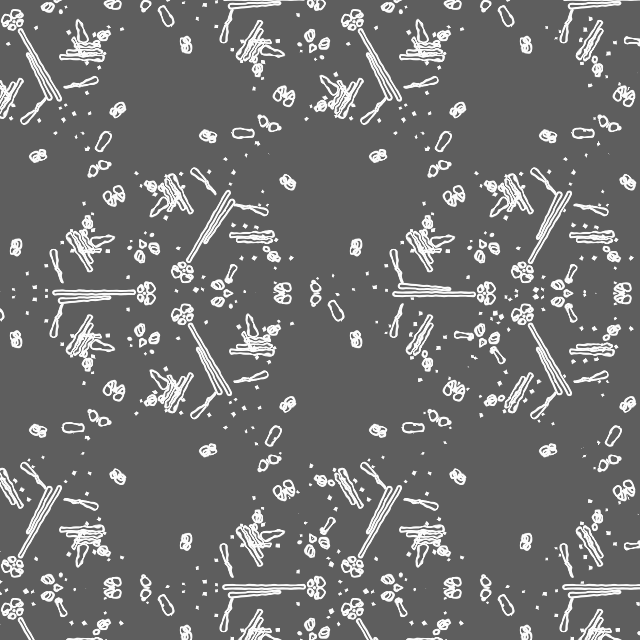
This pattern is drawn by a Shadertoy shader. Its source:

```glsl
const float UNITS = 768.0;                  // design units across the canvas
const float PITCH = 408.0;                  // distance between rosette centres
const vec2 ORIGIN = vec2(205.0, 416.0);     // centre of one rosette
const float LINE = 1.25;                    // half width of a stroke
const float WOBBLE = 2.4;                   // unevenness of the strokes
const float DOT_GRID = 14.0;
const float DOT_DENSITY = 0.32;
const vec2 VOID_CENTRE = vec2(204.0, 118.0);
const float VOID_RADIUS = 88.0;
const vec3 GROUND = vec3(0.37);
const vec3 INK = vec3(0.99);
const float THIRD_TURN = 2.0943951;

float hash(vec2 p) {
    vec3 q = fract(p.xyx * vec3(0.1031, 0.1030, 0.0973));
    q += dot(q, q.yzx + 33.33);
    return fract((q.x + q.y) * q.z);
}

vec2 hash2(vec2 p) {
    return vec2(hash(p), hash(p + 71.7));
}

vec2 noise2(vec2 p) {
    vec2 i = floor(p), f = fract(p);
    f = f * f * (3.0 - 2.0 * f);
    return mix(mix(hash2(i), hash2(i + vec2(1, 0)), f.x),
               mix(hash2(i + vec2(0, 1)), hash2(i + 1.0), f.x), f.y);
}

vec2 rotate(vec2 p, float a) {
    float c = cos(a), s = sin(a);
    return vec2(c * p.x - s * p.y, s * p.x + c * p.y);
}

// Outline of a capsule whose radius runs from ra to rb
float sliver(vec2 p, vec2 a, vec2 b, float ra, float rb) {
    vec2 ab = b - a;
    float h = clamp(dot(p - a, ab) / dot(ab, ab), 0.0, 1.0);
    return abs(length(p - a - ab * h) - mix(ra, rb, h));
}

// Knot of small uneven rings
float clump(vec2 p, vec2 centre, float seed) {
    p -= centre;
    float d = 1e3;
    for (float i = 0.0; i < 4.0; i++) {
        vec2 key = vec2(i * 7.3 + 2.0, seed * 13.1 + 5.0);
        vec2 offset = (hash2(key) - 0.5) * 20.0;
        float radius = mix(1.0, 4.8, hash(key + 31.0));
        d = min(d, abs(length((p - offset) * vec2(1.0, 0.8)) - radius));
    }
    return d;
}

// Scattered specks, absent from the open areas
float specks(vec2 p, float variant) {
    vec2 id = floor(p / DOT_GRID);
    vec2 key = id + 19.0 + variant * 40.0;
    vec2 centre = (id + 0.2 + 0.6 * hash2(key)) * DOT_GRID;
    bool open = distance(centre, VOID_CENTRE) < VOID_RADIUS
             || distance(centre, vec2(78.0, 24.0)) < 26.0;
    if (open || hash(key + 53.0) > DOT_DENSITY) return 1e3;
    vec2 q = abs(p - centre);
    return max(q.x, q.y) - mix(0.1, 1.2, hash(key + 87.0));
}

// Twin long slivers along an arm
float arm(vec2 p) {
    float d = sliver(p, vec2(45, -1), vec2(139, -1), 2.0, 2.2);
    return min(d, sliver(p, vec2(74, 5), vec2(132, 9), 1.3, 2.8));
}

// Parts mirrored on either side of an arm
float flank(vec2 p, float variant) {
    float d = sliver(p, vec2(97, 28), vec2(122, 69), 2.2, 2.6);
    d = min(d, sliver(p, vec2(96, 38), vec2(114, 71), 2.4, 2.0));
    d = min(d, sliver(p, vec2(130, 14), vec2(136, 29), 0.6, 1.5));
    d = min(d, sliver(p, vec2(137, 33), vec2(141, 49), 1.3, 3.6));
    if (variant > 0.5) {
        d = min(d, sliver(p, vec2(94, 51), vec2(107, 74), 2.2, 1.6));
        d = min(d, sliver(p, vec2(86, 52), vec2(104, 50), 2.0, 1.0));
        d = min(d, sliver(p, vec2(70, 67), vec2(90, 62), 2.0, 5.0));
    } else {
        d = min(d, sliver(p, vec2(48, 51), vec2(64, 50), 2.2, 3.6));
    }
    d = min(d, clump(p, vec2(32, 5), 1.0));
    d = min(d, clump(p, vec2(96, 83), 2.0));
    d = min(d, clump(p, vec2(75, 111), 3.0));
    d = min(d, clump(p, vec2(186, 53), 4.0));
    d = min(d, clump(p, vec2(92, 150), 5.0));
    d = min(d, clump(p, vec2(40, 52), 6.0));
    return min(d, specks(p, variant));
}

void mainImage(out vec4 fragColor, in vec2 fragCoord) {
    float pixel = UNITS / iResolution.y;
    vec2 p = fragCoord * pixel - ORIGIN;

    // Nearest centre of the triangular lattice
    vec2 span = PITCH * vec2(1.0, sqrt(3.0));
    vec2 cellA = round(p / span), cellB = floor(p / span) + 0.5;
    vec2 a = p - cellA * span, b = p - cellB * span;
    bool nearA = dot(a, a) < dot(b, b);
    vec2 local = nearA ? a : b;
    vec2 cell = (nearA ? cellA : cellB) * 2.0 + 40.0;

    // Threefold turn, then a mirror across the arm
    float turn = floor(atan(local.y, local.x) / THIRD_TURN);
    vec2 q = rotate(local, -(turn + 0.5) * THIRD_TURN);
    vec2 key = cell * 3.7 + mod(turn + 3.0, 3.0) * 11.3;
    float flip = hash(key) < 0.5 ? -1.0 : 1.0;
    float variant = step(0.5, hash(key + (q.y < 0.0 ? 5.0 : 23.0)));
    vec2 folded = vec2(q.x, abs(q.y));
    vec2 wobble = (noise2(folded / 5.0 + 9.0) - 0.5) * WOBBLE;

    float d = min(arm(vec2(q.x, q.y * flip) + 0.4 * wobble), flank(folded + wobble, variant));

    // One lozenge beside the middle of every link between centres
    for (float k = 0.0; k < 3.0; k++) {
        vec2 e = rotate(local, -k * THIRD_TURN);
        e.x -= sign(e.x) * PITCH * 0.5;
        e = rotate(e - vec2(-6, -21), THIRD_TURN * 0.5);
        d = min(d, sliver(e + wobble, vec2(-8, 0), vec2(7, 0), 4.0, 5.8));
    }

    float soft = max(0.55 * pixel, 0.3);
    float ink = 1.0 - smoothstep(LINE - soft, LINE + soft, d);
    fragColor = vec4(mix(GROUND, INK, ink), 1.0);
}
```
